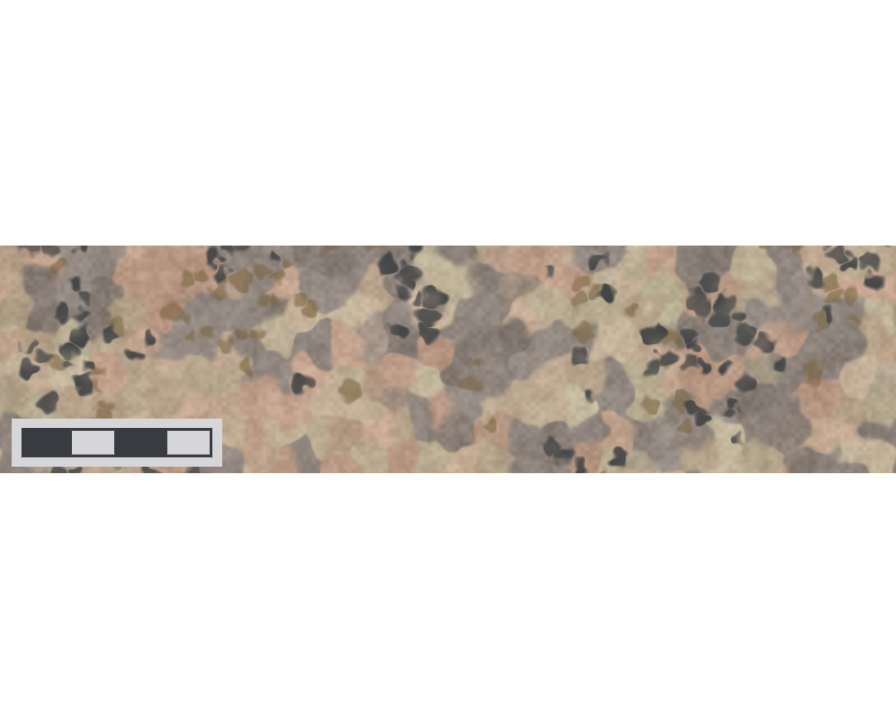
Reproduce this texture procedurally as a Shadertoy shader.

```glsl
float hash(vec2 cell, float seed) {
    return fract(sin(dot(cell, vec2(127.1, 311.7)) + seed * 74.7) * 43758.5453);
}

vec2 wrapCell(vec2 cell, vec2 count) {
    return floor(mod(cell + 0.5, count));
}

// Value noise that wraps after a whole number of cells
float noise(vec2 uv, vec2 count, float seed) {
    vec2 p = uv * count;
    vec2 cell = floor(p);
    vec2 f = fract(p);
    f = f * f * (3.0 - 2.0 * f);
    float a = hash(wrapCell(cell, count), seed);
    float b = hash(wrapCell(cell + vec2(1, 0), count), seed);
    float c = hash(wrapCell(cell + vec2(0, 1), count), seed);
    float d = hash(wrapCell(cell + vec2(1, 1), count), seed);
    return mix(mix(a, b, f.x), mix(c, d, f.x), f.y);
}

vec2 warp(vec2 uv, vec2 count, float amount, float seed) {
    vec2 shift = vec2(noise(uv, count, seed), noise(uv, count, seed + 1.0)) - 0.5;
    return uv + shift * amount * vec2(0.8, 1.0);
}

vec2 grainPoint(vec2 cell, float seed) {
    return 0.1 + 0.8 * vec2(hash(cell, seed), hash(cell, seed + 1.0));
}

// Colour of one grain: pink or cream feldspar, or grey quartz
vec3 mineral(vec2 cell, vec2 centre, float seed) {
    const vec3 pink = vec3(0.745, 0.620, 0.540);
    const vec3 cream = vec3(0.725, 0.680, 0.575);
    const vec3 quartz = vec3(0.550, 0.510, 0.480);
    float tint = mix(hash(cell, seed), noise(centre, vec2(10, 8), seed), 0.5);
    float grey = mix(hash(cell, seed + 1.0), noise(centre, vec2(15, 12), seed + 1.0), 0.55);
    vec3 color = mix(pink, cream, smoothstep(0.3, 0.7, tint));
    color = mix(color, quartz, smoothstep(0.55, 0.60, grey));
    return color + 0.09 * (hash(cell, seed + 2.0) - 0.5);
}

// Softly joined cells
vec3 grains(vec2 uv, vec2 count, float seed) {
    vec2 p = uv * count;
    vec2 base = floor(p);
    vec3 sum = vec3(0.0);
    float total = 0.0;
    for (int y = -1; y <= 1; y++)
    for (int x = -1; x <= 1; x++) {
        vec2 cell = base + vec2(x, y);
        vec2 id = wrapCell(cell, count);
        vec2 centre = cell + grainPoint(id, seed);
        vec2 away = p - centre;
        float weight = exp(-14.0 * dot(away, away)) + 1e-6;
        sum += weight * mineral(id, centre / count, seed + 2.0);
        total += weight;
    }
    return sum / total;
}

// Clustered flecks; a higher rarity leaves fewer of them
float flecks(vec2 uv, vec2 count, float rarity, float seed) {
    vec2 p = uv * count;
    vec2 base = floor(p);
    float cover = 0.0;
    for (int y = -1; y <= 1; y++)
    for (int x = -1; x <= 1; x++) {
        vec2 cell = base + vec2(x, y);
        vec2 id = wrapCell(cell, count);
        vec2 centre = cell + grainPoint(id, seed);
        float clump = noise(centre / count, vec2(15, 12), seed);
        float present = step(rarity, mix(hash(id, seed + 2.0), clump, 0.5));
        float radius = mix(0.25, 0.6, hash(id, seed + 3.0));
        float edge = smoothstep(radius - 0.15, radius + 0.15, length(p - centre));
        cover = max(cover, present * (1.0 - edge));
    }
    return cover;
}

vec3 granite(vec2 uv) {
    const vec3 mica = vec3(0.255, 0.265, 0.270);
    const vec3 rust = vec3(0.480, 0.400, 0.260);
    vec2 bent = warp(uv, vec2(50, 40), 0.025, 3.0);
    vec2 ragged = warp(uv, vec2(100, 80), 0.016, 7.0);
    vec3 color = grains(bent, vec2(30, 24), 11.0);
    color += 0.06 * (noise(uv, vec2(75, 60), 21.0) - 0.5);
    color += 0.07 * (noise(uv, vec2(200, 160), 23.0) - 0.5);
    color = mix(color, rust, 0.6 * flecks(ragged, vec2(50, 40), 0.76, 31.0));
    float dark = flecks(ragged, vec2(50, 40), 0.70, 41.0);
    return mix(color, mica, dark * mix(0.65, 1.0, noise(uv, vec2(60, 48), 51.0)));
}

// Antialiased coverage of a box given by two corners
float box(vec2 uv, vec2 low, vec2 high) {
    vec2 inside = min(uv - low, high - uv) * iResolution.xy;
    return clamp(min(inside.x, inside.y) + 0.5, 0.0, 1.0);
}

vec3 scaleBar(vec3 color, vec2 uv, vec2 low, vec2 high) {
    const vec3 paper = vec3(0.84, 0.84, 0.85);
    const vec3 ink = vec3(0.22, 0.23, 0.25);
    vec2 margin = vec2(0.011, 0.013);
    vec2 line = vec2(0.003, 0.004);
    vec2 start = low + margin;
    vec2 end = high - margin;
    color = mix(color, paper, box(uv, low, high));
    color = mix(color, ink, box(uv, start, end));
    float segment = (end.x - start.x) / 4.0;
    for (int i = 1; i < 4; i += 2) {
        vec2 left = vec2(start.x + float(i) * segment, start.y);
        vec2 right = vec2(left.x + segment, end.y);
        color = mix(color, paper, box(uv, left + line, right - line));
    }
    return color;
}

void mainImage(out vec4 fragColor, in vec2 fragCoord) {
    vec2 uv = fragCoord / iResolution.xy;
    // Stone strip across a white ground, with its scale label
    float strip = box(uv, vec2(-1.0, 0.341), vec2(2.0, 0.658));
    vec3 color = mix(vec3(1.0), granite(uv), strip);
    color = scaleBar(color, uv, vec2(0.013, 0.350), vec2(0.248, 0.417));
    fragColor = vec4(color, 1.0);
}
```
